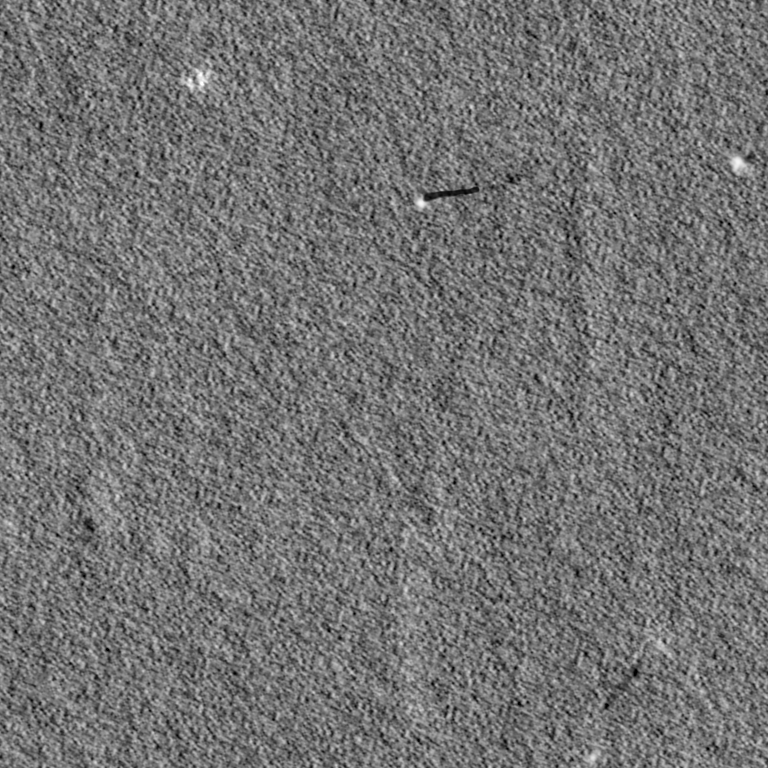
Write a three.js fragment shader that draws this texture.

```glsl
varying vec2 vUv;

// Tones
const float GROUND = 0.456;
const float SHADOW_TONE = 0.07;
const float ROCK_TONE = 0.97;
const float DARK_SKEW = 0.35;

// Grain: cells across the canvas, and strength
const vec2 GRAIN_CELLS = vec2(190.0, 265.0);
const vec2 DUST_CELLS = vec2(340.0, 390.0);
const vec2 CLUMP_CELLS = vec2(98.0, 112.0);
const vec2 MOUND_CELLS = vec2(38.0, 32.0);
const vec2 SWELL_CELLS = vec2(9.0, 7.0);
const float GRAIN_GAIN = 0.19;
const float DUST_GAIN = 0.115;
const float CLUMP_GAIN = 0.085;
const float MOUND_GAIN = 0.045;
const float SWELL_GAIN = 0.022;
const float GRAIN_TILT = -0.25;
const vec2 LIGHT_REACH = vec2(0.32, 0.16);

// Landforms
const int PIT_COUNT = 6;
const int CHAIN_COUNT = 5;
const float PIT_GAIN = 0.24;
const float PIT_GLOW = 0.06;
const float RIDGE_GAIN = 0.15;
const float RIDGE_WIDTH = 0.016;
const vec2 BOULDER = vec2(0.550, 0.737);
const vec2 SHADOW_ROOT = vec2(0.556, 0.744);
const vec2 SHADOW_TIP = vec2(0.622, 0.753);
const vec2 SMALL_BOULDER = vec2(0.962, 0.787);
const vec2 PALE_PATCH = vec2(0.258, 0.893);
const vec2 SCARP_FOOT = vec2(0.789, 0.078);
const vec2 SCARP_TOP = vec2(0.832, 0.134);
const vec2 TRAIL_START = vec2(0.645, 0.755);
const vec2 TRAIL_END = vec2(0.700, 0.785);

float hash(vec2 p) {
  vec3 q = fract(vec3(p.xyx) * 0.1031);
  q += dot(q, q.yzx + 33.33);
  return fract((q.x + q.y) * q.z);
}

// Smooth value noise from -1 to 1
float noise(vec2 p) {
  vec2 cell = floor(p);
  vec2 f = fract(p);
  f = f * f * (3.0 - 2.0 * f);
  float low = mix(hash(cell), hash(cell + vec2(1.0, 0.0)), f.x);
  float high = mix(hash(cell + vec2(0.0, 1.0)), hash(cell + 1.0), f.x);
  return 2.0 * mix(low, high, f.y) - 1.0;
}

// Slope of a noise surface lit from the left
float litNoise(vec2 p) {
  return noise(p + LIGHT_REACH) - noise(p - LIGHT_REACH);
}

vec2 rotate(vec2 p, float angle) {
  float c = cos(angle), s = sin(angle);
  return vec2(c * p.x - s * p.y, s * p.x + c * p.y);
}

// Distance to a segment in x, position along it in y
vec2 segment(vec2 p, vec2 a, vec2 b) {
  vec2 ab = b - a;
  float t = clamp(dot(p - a, ab) / dot(ab, ab), 0.0, 1.0);
  return vec2(length(p - a - ab * t), t);
}

float blob(vec2 p, vec2 center, float radius) {
  vec2 d = (p - center) / radius;
  return exp(-dot(d, d));
}

// Hollow with a dark left wall and a bright right wall
float pit(vec2 p, vec2 center, float radius) {
  float slope = (p.x - center.x) / radius;
  return (PIT_GAIN * slope + PIT_GLOW) * blob(p, center, radius);
}

float grain(vec2 p) {
  vec2 q = rotate(p, -GRAIN_TILT) + 2.0;
  return GRAIN_GAIN * litNoise(q * GRAIN_CELLS)
    + DUST_GAIN * noise(rotate(p, 0.5) * DUST_CELLS + 700.0)
    + CLUMP_GAIN * litNoise(rotate(p, -0.4) * CLUMP_CELLS + 190.0)
    + MOUND_GAIN * litNoise(rotate(p, 0.3) * MOUND_CELLS + 50.0)
    + SWELL_GAIN * noise(p * SWELL_CELLS + 20.0);
}

float landforms(vec2 p) {
  float shade = pit(p, vec2(0.122, 0.354), 0.029);
  // Scattered pits at the lower left
  for (int i = 0; i < PIT_COUNT; i++) {
    float k = float(i);
    vec2 center = vec2(0.005 + 0.063 * k, 0.30 + 0.06 * hash(vec2(k, 5.0)));
    shade += 0.7 * pit(p, center, mix(0.010, 0.022, hash(vec2(k, 9.0))));
  }
  // Chain of pits down the lower middle
  for (int i = 0; i < CHAIN_COUNT; i++) {
    float k = float(i);
    vec2 center = vec2(0.515 + 0.02 * hash(vec2(k, 3.0)), 0.075 + 0.055 * k);
    shade += pit(p, center, mix(0.015, 0.024, hash(vec2(k, 7.0))));
  }
  // Long faint ridges running upward
  float x = (p.x - 0.76 - 0.008 * noise(p.yy * 14.0)) / RIDGE_WIDTH;
  float span = smoothstep(0.38, 0.5, p.y) * smoothstep(0.86, 0.72, p.y);
  shade += RIDGE_GAIN * span * x * exp(-x * x);
  float bend = (p.x - 0.59 - 0.025 * sin(p.y * 13.0)) / RIDGE_WIDTH;
  span = smoothstep(0.26, 0.34, p.y) * smoothstep(0.7, 0.5, p.y);
  return shade + 0.6 * RIDGE_GAIN * span * bend * exp(-bend * bend);
}

void main() {
  vec2 rough = vec2(noise(vUv * 110.0), noise(vUv * 110.0 + 60.0));
  vec2 p = vUv + 0.003 * rough;
  float relief = grain(vUv) + landforms(p);
  float tone = GROUND + relief - DARK_SKEW * relief * relief;

  // Pale patch, scarp and faint trail
  tone += 0.26 * blob(p, PALE_PATCH, 0.019) * (1.0 + rough.x);
  tone -= 0.22 * smoothstep(0.009, 0.0, segment(p, SCARP_FOOT, SCARP_TOP).x);
  tone += 0.13 * blob(p, SCARP_TOP + vec2(0.025, 0.03), 0.024);
  tone -= 0.13 * smoothstep(0.01, 0.0, segment(p, TRAIL_START, TRAIL_END).x);

  // Boulders and their shadows
  vec2 streak = segment(vUv + 0.0015 * rough, SHADOW_ROOT, SHADOW_TIP);
  float halfWidth = mix(0.0075, 0.0045, streak.y);
  float shadow = smoothstep(halfWidth, 0.4 * halfWidth, streak.x);
  float rock = max(blob(p, BOULDER, 0.008), blob(p, SMALL_BOULDER, 0.011));
  rock = max(rock, 0.8 * blob(p, vec2(0.772, 0.014), 0.009));
  tone = mix(tone, ROCK_TONE, rock);
  shadow = max(shadow, blob(p, SMALL_BOULDER + vec2(0.014, 0.009), 0.008));
  tone = mix(tone, SHADOW_TONE + 0.3 * relief, 0.95 * shadow);

  gl_FragColor = vec4(vec3(clamp(tone, 0.0, 1.0)), 1.0);
}
```
